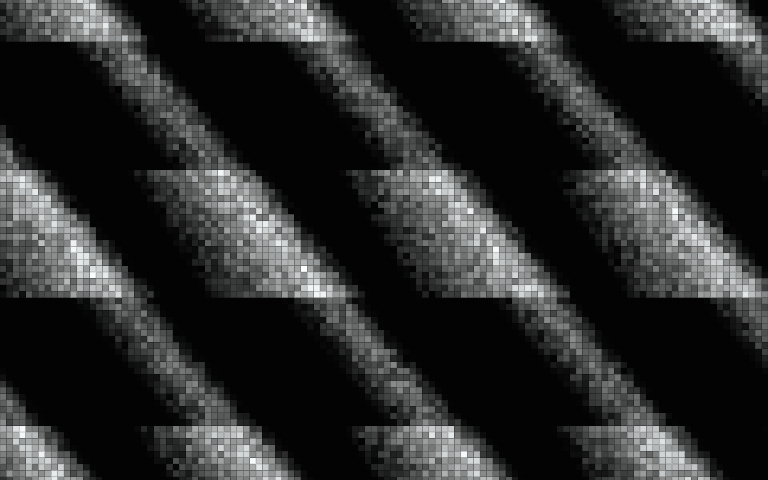
A Shadertoy shader for this pattern:

```glsl
const float ROWS = 75.0;
const float BAND_ROWS = 20.0;
const float STREAK_PERIOD = 32.8;
const float STREAK_SLOPE = 0.835;
const float STREAK_SHIFT = 13.2;
const vec3 BACKGROUND = vec3(0.012);
const vec3 TINT = vec3(0.985, 1.0, 1.0);

float hash(vec2 p) {
    vec3 q = fract(vec3(p.xyx) * 0.1031);
    q += dot(q, q.yzx + 33.33);
    return fract((q.x + q.y) * q.z);
}

// Signed offset from the streak edge, in periods
float streakOffset(vec2 cell, float period, float slope, float shift) {
    float phase = (cell.x + slope * cell.y + shift) / period;
    return fract(phase + 0.72) - 0.72;
}

// Long ramp on the left, short fall on the right
float wideStreak(float u, float height) {
    float tail = mix(0.67, 0.54, height);
    float rise = clamp((u + tail) / (tail - 0.1), 0.0, 1.0);
    return 0.74 * rise * (1.0 - smoothstep(-0.09, 0.12, u));
}

float thinStreak(float u) {
    float rise = smoothstep(-0.34, -0.08, u);
    return 0.39 * rise * (1.0 - smoothstep(-0.07, 0.08, u));
}

// Grain scales with the level and leaves black areas clean
float addGrain(float level, vec2 cell) {
    float gain = 0.76 + 0.48 * hash(cell + 211.0);
    float speck = (hash(cell + 517.0) - 0.5) * 0.23;
    return clamp(level * gain + speck * smoothstep(0.0, 0.1, level), 0.0, 1.0);
}

// 0 on the cell borders, 1 inside
float cellMask(vec2 p, float halfLine, float pixel) {
    vec2 edge = 0.5 - abs(fract(p) - 0.5);
    float d = min(edge.x, edge.y);
    return smoothstep(halfLine - 0.5 * pixel, halfLine + 0.5 * pixel, d);
}

void mainImage(out vec4 fragColor, in vec2 fragCoord) {
    float pixel = ROWS / iResolution.y;
    vec2 p = (fragCoord - 0.5 * iResolution.xy) * pixel;
    vec2 cell = floor(p) + 0.5;

    // Alternating horizontal bands
    float band = (cell.y + 9.0) / BAND_ROWS;
    bool isWide = mod(floor(band), 2.0) < 0.5;

    // Diagonal streaks sampled once per cell
    float u = streakOffset(cell, STREAK_PERIOD, STREAK_SLOPE, STREAK_SHIFT);
    float level = isWide ? wideStreak(u, fract(band)) : thinStreak(u);
    level = addGrain(level, cell);

    // Dark grid lines between cells
    float lit = mix(0.62, 1.0, cellMask(p, 0.05, pixel));
    vec3 color = (BACKGROUND + level * TINT) * lit;
    fragColor = vec4(color, 1.0);
}
```
